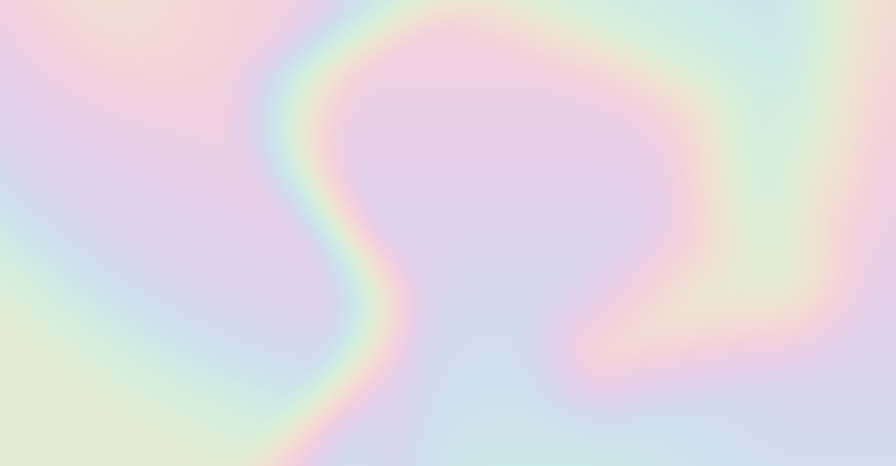
This background is drawn by a WebGL 2 fragment shader. Its source:

```glsl
#version 300 es
precision highp float;
// Soft pastel iridescence: a flowing phase field coloured by a cyclic rainbow.

uniform vec2 u_resolution;
out vec4 fragColor;

// Cyclic pastel palette, period 6: peach, pink, lilac, blue, mint, lime.
vec3 pastel(float phase) {
    return vec3(0.88, 0.873, 0.88)
         + vec3(0.075, 0.06, 0.053) * cos(1.0471976 * (phase - vec3(0.5, 4.5, 2.65)));
}

float bell(float x) { return exp(-x * x); }

float smoothMin(float a, float b, float k) {
    float h = max(k - abs(a - b), 0.0) / k;
    return min(a, b) - 0.25 * k * h * h;
}

// Distance to a segment whose radius changes from ra to rb.
float taperedCapsule(vec2 p, vec2 a, vec2 b, float ra, float rb) {
    vec2 ab = b - a;
    float h = clamp(dot(p - a, ab) / dot(ab, ab), 0.0, 1.0);
    return length(p - a - ab * h) - mix(ra, rb, h);
}

// Left side: phase rises across a curved diagonal, with a warm spot on top.
float leftPhase(vec2 p) {
    float d = p.y - (0.425 + 0.95 * p.x - 0.56 * p.x * p.x);
    return 1.0 + 1.1 * smoothstep(-0.62, -0.15, d)
               + 3.1 * smoothstep(-0.2, 0.31, d)
               - 0.9 * bell(length(p - vec2(0.25, -0.02)) / 0.225);
}

// Hooked valley: a wedge at the top that runs down into a curling tail.
float valley(vec2 p) {
    float wedge = -smoothMin((0.5 * (p.x - 1.06) - p.y) / 1.118, 1.775 - p.x, 0.08);
    float stem = taperedCapsule(p, vec2(1.64, 0.1), vec2(1.64, 0.58), 0.125, 0.135);
    float tail = taperedCapsule(p, vec2(1.64, 0.58), vec2(1.3, 0.76), 0.135, 0.08);
    float d = smoothMin(wedge, smoothMin(stem, tail, 0.04), 0.08);
    return 1.0 - smoothstep(-0.14, 0.14, d);
}

// Right side: a downward ramp cut by the valley and a strip beside the fold.
float rightPhase(vec2 p) {
    float ramp = 6.8 + 2.8 * (p.y - 0.26 * smoothstep(1.25, 1.75, p.x));
    float strip = bell((p.x - 0.84) / 0.09) * smoothstep(0.45, 0.65, p.y);
    return ramp - strip - 2.7 * valley(p);
}

void main() {
    // Height units, measured down from the top edge.
    vec2 p = gl_FragCoord.xy / u_resolution.y;
    p.y = 1.0 - p.y;

    // Winding fold that joins the two sides.
    float foldX = 0.712 - 0.0925 * cos(7.616 * (p.y - 0.2625))
                + 0.065 * (1.0 - smoothstep(0.0, 0.18, p.y));
    float foldWidth = 0.12 + 0.35 * (p.y - 0.625) * (p.y - 0.625);
    float side = smoothstep(-foldWidth, foldWidth, p.x - foldX);

    fragColor = vec4(pastel(mix(leftPhase(p), rightPhase(p), side)), 1.0);
}
```
